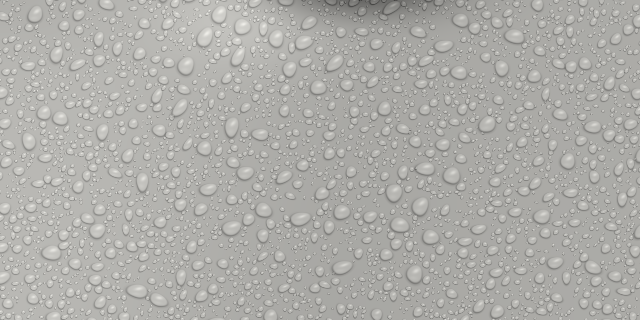
This texture is drawn by a Shadertoy shader. Its source:

```glsl
// Water drops of many sizes beaded on a pale grey, softly lit panel.
// Each layer is a rotated, jittered grid of wobbly ellipses; a drop is kept
// only where it stays clear of the drops in all the coarser layers.

#define LAYERS 6
#define LARGEST_CELL 0.100
#define LAYER_RATIO 0.73
#define JITTER 0.60
#define PRESENCE 0.86
#define SPACING 0.96
#define TILT 0.55
#define RIM_DARKNESS 0.17
#define HIGHLIGHT 0.13
#define SHADOW 0.085
#define LIGHT_DIR vec2(0.36, 0.93)
#define TINT vec3(1.004, 1.0, 0.978)

vec3 hash3(vec3 p) {
    p = fract(p * vec3(0.1031, 0.1030, 0.0973));
    p += dot(p, p.yxz + 33.33);
    return fract((p.xxy + p.yxx) * p.zyx);
}

mat2 rotation(float a) {
    float c = cos(a), s = sin(a);
    return mat2(c, s, -s, c);
}

float cellSize(int layer) {
    return LARGEST_CELL * pow(LAYER_RATIO, float(layer));
}

mat2 gridTurn(int layer) {
    return rotation(0.4 + 0.73 * float(layer));
}

// Centre (xy) and radius (z) of the drop in a cell; radius 0 means none
vec3 dropIn(vec2 cell, int layer) {
    vec3 h = hash3(vec3(cell + 71.0, float(layer) * 7.0 + 3.0));
    float present = step(fract(h.x * 37.0 + h.y * 53.0), PRESENCE);
    float size = cellSize(layer);
    vec2 centre = (cell + 0.5 + (h.xy - 0.5) * JITTER) * size;
    return vec3(centre * gridTurn(layer), present * size * mix(0.16, 0.29, h.z * h.z));
}

vec2 cellOf(vec2 p, int layer) {
    return floor(gridTurn(layer) * p / cellSize(layer));
}

// True when a drop touches none of the drops in coarser layers
bool isFree(vec3 drop, int layer) {
    for (int j = 0; j < layer; j++) {
        vec2 base = cellOf(drop.xy, j);
        for (int k = 0; k < 9; k++) {
            vec3 other = dropIn(base + vec2(k % 3 - 1, k / 3 - 1), j);
            if (other.z > 0.0 && distance(drop.xy, other.xy) < SPACING * (drop.z + other.z))
                return false;
        }
    }
    return true;
}

// Position inside a drop, scaled so that its outline has length 1
vec2 dropSpace(vec2 offset, float radius, vec3 seed) {
    mat2 turn = rotation(TILT + (seed.x - 0.5) * 2.4);
    float stretch = mix(1.04, 1.36, seed.y * seed.y);
    vec2 e = (offset * turn) / (radius * vec2(stretch, 1.0 / stretch));
    float a = atan(e.y, e.x + 1e-6);
    float wobble = 1.0 + 0.05 * sin(2.0 * a + seed.z * 6.3) + 0.05 * sin(3.0 * a + seed.x * 19.0);
    return turn * e / wobble;
}

// Tone added by a drop: flat lit body, thin dark rim, glint, faint shadow
float shadeDrop(vec2 m, float blur) {
    float rho = length(m);
    float facing = dot(m, LIGHT_DIR) / max(rho, 0.001);
    float away = 0.5 - 0.5 * facing;
    float body = 0.045 + 0.015 * dot(m, LIGHT_DIR);
    body -= RIM_DARKNESS * smoothstep(0.70, 1.0, rho) * away;
    body -= 0.085 * smoothstep(0.78, 1.0, rho);
    vec2 g = (m - vec2(0.14, 0.32)) * rotation(0.35) * vec2(2.6, 4.6);
    body += HIGHLIGHT * exp(-dot(g, g));
    vec2 c = (m - vec2(-0.15, -0.42)) * vec2(2.0, 4.0);
    body += 0.04 * exp(-dot(c, c));
    float shadow = -SHADOW * (1.0 - smoothstep(0.95, 1.35, rho)) * away;
    return mix(body, shadow, smoothstep(1.0 - blur, 1.0 + blur, rho));
}

// Panel tone: brighter left, a glow and a dark reflection at the top
float panel(vec2 p) {
    float tone = mix(0.722, 0.655, smoothstep(0.1, 1.25, p.x + 0.25 * (0.5 - p.y)));
    tone += 0.015 * smoothstep(0.9, 2.0, p.x);
    vec2 glow = (p - vec2(0.76, 0.95)) / vec2(0.24, 0.15);
    tone += 0.08 * exp(-dot(glow, glow));
    vec2 dark = (p - vec2(1.13, 1.04)) / vec2(0.28, 0.09);
    tone -= 0.33 * exp(-dot(dark, dark));
    vec2 corner = (p - vec2(0.0, 1.05)) / vec2(0.4, 0.2);
    return tone - 0.04 * exp(-dot(corner, corner));
}

void mainImage(out vec4 fragColor, in vec2 fragCoord) {
    vec2 p = fragCoord / iResolution.y;
    float tone = panel(p);
    for (int layer = 0; layer < LAYERS; layer++) {
        vec2 base = cellOf(p, layer);
        vec2 nearest = vec2(9.0);
        float radius = 1.0;
        for (int k = 0; k < 9; k++) {
            vec2 cell = base + vec2(k % 3 - 1, k / 3 - 1);
            vec3 drop = dropIn(cell, layer);
            if (drop.z == 0.0 || distance(p, drop.xy) > 2.1 * drop.z) continue;
            vec2 m = dropSpace(p - drop.xy, drop.z, hash3(vec3(cell + 19.0, float(layer) + 50.0)));
            if (length(m) < min(1.5, length(nearest)) && isFree(drop, layer)) {
                nearest = m;
                radius = drop.z;
            }
        }
        tone += shadeDrop(nearest, 0.9 / (iResolution.y * radius));
    }
    fragColor = vec4(clamp(tone * TINT, 0.0, 1.0), 1.0);
}
```
